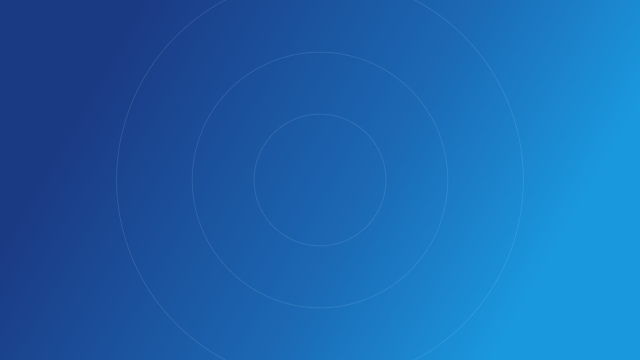
Reproduce this background procedurally as a WebGL 2 fragment shader.

```glsl
#version 300 es
precision highp float;
// A slanted blue gradient, navy at the upper left to bright azure at the
// lower right, overlaid with three thin, faint concentric rings.
// The gradient blends three stops; the rings are circle distance functions.

uniform vec2 u_resolution;
out vec4 fragColor;

// Three-stop blend along the slanted axis, with flat ends.
vec3 blueGradient(float t) {
    vec3 navy = vec3(0.106, 0.228, 0.518);
    vec3 cobalt = vec3(0.108, 0.408, 0.704);
    vec3 azure = vec3(0.102, 0.598, 0.870);
    vec3 color = mix(navy, cobalt, clamp((t - 0.17) / 0.39, 0.0, 1.0));
    return mix(color, azure, clamp((t - 0.56) / 0.27, 0.0, 1.0));
}

// Pixel coverage of a circle outline, fading when thinner than a pixel.
float ring(vec2 p, float radius, float width, float pixel) {
    float edge = abs(length(p) - radius) - 0.5 * width;
    return clamp(0.5 - edge / pixel, 0.0, 1.0) * min(1.0, width / pixel);
}

void main() {
    // Centered coordinates, one unit per canvas height.
    float pixel = 1.0 / u_resolution.y;
    vec2 p = (gl_FragCoord.xy - 0.5 * u_resolution) * pixel;

    // Axis pointing 30 degrees below the horizontal, spanning the corners.
    vec2 axis = vec2(0.866, -0.5);
    float span = dot(abs(axis), u_resolution * pixel);
    vec3 color = blueGradient(dot(p, axis) / span + 0.5);

    // Ring spacing grows slightly outward.
    for (int i = 0; i < 3; i++) {
        float n = float(i);
        float radius = 0.183 + 0.153 * n + 0.019 * n * n;
        color = mix(color, vec3(0.7, 0.88, 1.0), 0.17 * ring(p, radius, 0.0023, pixel));
    }

    fragColor = vec4(color, 1.0);
}
```
